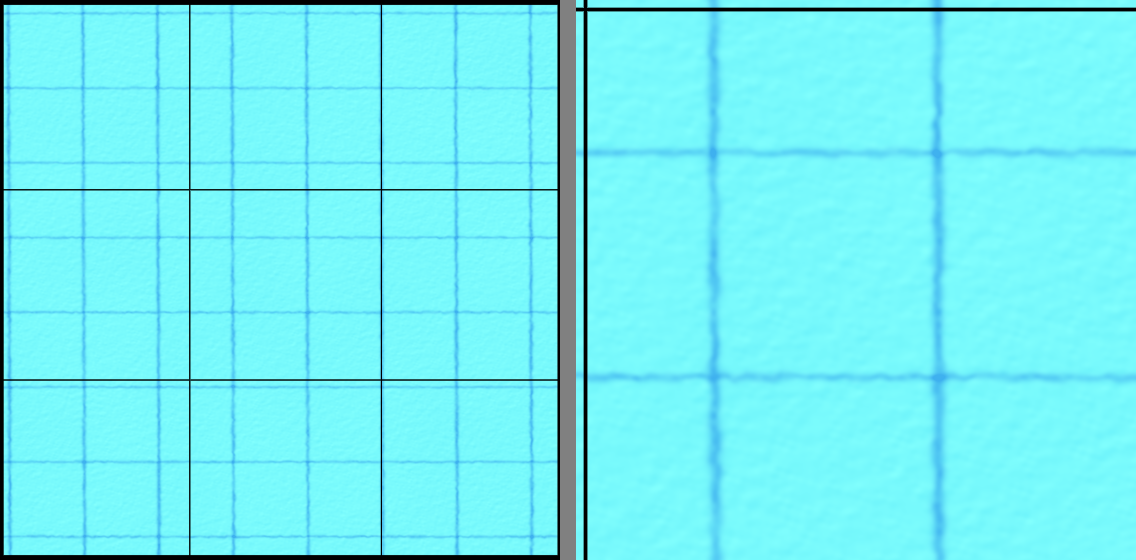
Left, the full canvas; right, a detail of the centre.
This pattern is drawn by a WebGL 1 fragment shader. Its source:

```glsl
precision highp float;
// Cyan squared paper with soft blue ink rules, cut into nine panels by thin black lines.

uniform vec2 u_resolution;

#define PITCH vec2(0.1331, 0.1335)       // spacing of the blue rules
#define RULE_START vec2(0.0165, 0.0417)  // first rule from left and bottom
#define RULE_WIDTH vec2(0.0036, 0.0027)  // vertical and horizontal softness
#define RULE_INK vec2(0.72, 0.50)        // vertical and horizontal strength
#define SLANT 0.0032                     // drift of vertical rules downwards
#define SHEET_MIN vec2(0.0066, 0.0088)
#define SHEET_MAX vec2(0.9955, 0.9912)
#define CUT_LOW vec2(0.3390, 0.3214)
#define CUT_HIGH vec2(0.6810, 0.6610)
#define CUT_WIDTH 0.0023
#define PAPER vec3(0.474, 0.980, 0.988)
#define INK vec3(0.22, 0.66, 0.93)

float hash(vec2 p) {
  return fract(sin(dot(p, vec2(127.1, 311.7))) * 43758.5453);
}

float noise(vec2 p) {
  vec2 i = floor(p);
  vec2 f = fract(p);
  f = f * f * (3.0 - 2.0 * f);
  float low = mix(hash(i), hash(i + vec2(1.0, 0.0)), f.x);
  float high = mix(hash(i + vec2(0.0, 1.0)), hash(i + vec2(1.0, 1.0)), f.x);
  return mix(low, high, f.y);
}

// Fibrous height field, slightly stretched along a shallow diagonal.
float fibre(vec2 p) {
  vec2 q = vec2(p.x + 0.5 * p.y, p.y - 0.3 * p.x);
  return 0.6 * noise(q * vec2(95.0, 150.0)) + 0.4 * noise(q * vec2(210.0, 290.0) + 17.0);
}

// Ink of one family of rules; "across" measures the spacing, "along" the length.
float rule(float across, float along, float start, float pitch, float width, float seed) {
  float id = floor((across - start) / pitch + 0.5);
  float lane = id * 7.3 + seed;
  float wobble = (noise(vec2(along * 140.0, lane)) - 0.5) * 0.0022;
  float d = across - start - id * pitch + wobble;
  float w = width * mix(0.75, 1.2, noise(vec2(along * 90.0, lane + 3.0)));
  float wear = mix(0.68, 1.15, noise(vec2(along * 70.0, lane + 5.0)));
  float fade = mix(0.88, 1.08, hash(vec2(id, seed)));
  return exp(-d * d / (w * w)) * wear * fade;
}

// Coverage of a straight cut with antialiased edges.
float cut(float d, float pixel) {
  return 1.0 - smoothstep(-0.5 * pixel, 0.5 * pixel, abs(d) - 0.5 * CUT_WIDTH);
}

void main() {
  vec2 uv = gl_FragCoord.xy / u_resolution;
  float pixel = 1.0 / min(u_resolution.x, u_resolution.y);

  // Paper grain lit from the upper left
  float relief = fibre(uv) - fibre(uv + vec2(-0.0025, 0.0035));
  float cloud = noise(uv * 9.0) - 0.5;
  float shade = 0.045 * relief + 0.012 * cloud;
  vec3 color = PAPER + shade * vec3(1.25, 0.75, 0.2);

  // Blue rules, darker where they cross
  float slantedX = uv.x - SLANT * (0.5 - uv.y);
  float upright = rule(slantedX, uv.y, RULE_START.x, PITCH.x, RULE_WIDTH.x, 11.0);
  float level = rule(uv.y, uv.x, RULE_START.y, PITCH.y, RULE_WIDTH.y, 47.0);
  float speck = mix(0.8, 1.12, noise(uv * 260.0));
  float ink = clamp((upright * RULE_INK.x + level * RULE_INK.y) * speck, 0.0, 0.9);
  color = mix(color, INK, ink);

  // Black panel cuts and outer border
  float black = max(cut(uv.x - CUT_LOW.x, pixel), cut(uv.x - CUT_HIGH.x, pixel));
  black = max(black, max(cut(uv.y - CUT_LOW.y, pixel), cut(uv.y - CUT_HIGH.y, pixel)));
  vec2 inset = min(uv - SHEET_MIN, SHEET_MAX - uv);
  float sheet = smoothstep(-0.7 * pixel, 0.7 * pixel, min(inset.x, inset.y));
  color *= (1.0 - black) * sheet;

  gl_FragColor = vec4(clamp(color, 0.0, 1.0), 1.0);
}
```
